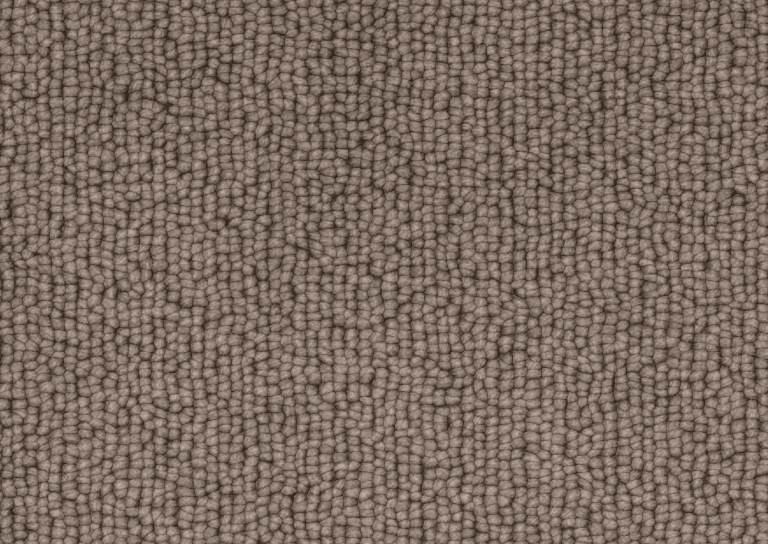
Reproduce this texture procedurally as a Shadertoy shader.

```glsl
// Loop-pile wool carpet: columns of overlapping, tilted, irregular yarn loops.

const vec2  PITCH        = vec2(0.0236, 0.0166); // loop spacing, canvas heights
const vec2  LOOP_RADIUS  = vec2(0.64, 0.74);     // half size, in spacings
const float JITTER       = 0.46;
const float TILT_BIAS    = 0.20;
const float PATCH_TILT   = 1.3;
const float LOOP_TILT    = 1.1;
const float WARP         = 0.010;
const float OVERLAP      = 0.22;                 // each loop top covers the next
const float BASE_TONE    = 0.075;
const float DOME_GAIN    = 0.80;
const float CREASE_DEPTH = 0.20;
const vec2  LIGHT        = vec2(-0.07, 0.25);
const float FIBRE_GAIN   = 0.30;
const float GRAIN_GAIN   = 0.34;
const vec3  GAP_COLOUR   = vec3(0.245, 0.187, 0.150);
const vec3  CREST_COLOUR = vec3(0.672, 0.603, 0.552);
const int   SAMPLES      = 2;                    // per axis, smooths the edges

float hash(vec2 p) {
    return fract(sin(dot(p, vec2(127.1, 311.7))) * 43758.5453);
}

float noise(vec2 p) {
    vec2 i = floor(p), f = fract(p);
    f = f * f * (3.0 - 2.0 * f);
    return mix(mix(hash(i), hash(i + vec2(1, 0)), f.x),
               mix(hash(i + vec2(0, 1)), hash(i + vec2(1, 1)), f.x), f.y);
}

vec2 rotate(vec2 p, float angle) {
    float c = cos(angle), s = sin(angle);
    return vec2(c * p.x + s * p.y, c * p.y - s * p.x);
}

// Brightness of the pile, 0 in the gaps and 1 on the crests
float pile(vec2 uv) {
    vec2 warp = vec2(noise(uv * 19.0), noise(uv * 19.0 + 40.0)) - 0.5;
    vec2 grid = (uv + WARP * warp) / PITCH;
    float patchTilt = PATCH_TILT * (noise(uv * 24.0 + 9.0) - 0.5);

    // Find the top loop here, and the one just below it
    float best = -10.0, second = -10.0, body = 0.0;
    vec2 loopPos = vec2(0.0), loopId = vec2(0.0);
    for (int i = -1; i <= 1; i++) {
        float column = floor(grid.x) + float(i);
        float shift = hash(vec2(column, 3.0));
        float row = floor(grid.y + shift);
        for (int j = -2; j <= 2; j++) {
            vec2 id = vec2(column, row + float(j));
            vec2 rnd = vec2(hash(id), hash(id + 57.0));
            vec2 centre = id + 0.5 - vec2(0.0, shift) + JITTER * (rnd - 0.5) * vec2(0.8, 1.0);
            float tilt = TILT_BIAS + patchTilt + LOOP_TILT * (hash(id + 91.0) - 0.5);
            vec2 size = LOOP_RADIUS * PITCH * (0.82 + 0.38 * vec2(hash(id + 11.0), hash(id + 37.0)));
            vec2 q = rotate((grid - centre) * PITCH, tilt) / size;
            q.y += 0.16 * (q.x * q.x - 0.3);
            float dome = 1.0 - dot(q, q);
            float height = dome + OVERLAP * q.y + 0.3 * (hash(id + 23.0) - 0.5);
            if (height > best) {
                second = best;
                best = height;
                body = dome;
                loopPos = q;
                loopId = id;
            } else {
                second = max(second, height);
            }
        }
    }

    // Rounded loop lit from above, with a soft crease where loops meet
    float crease = 1.0 - smoothstep(0.0, 0.32, best - second);
    float tone = BASE_TONE + DOME_GAIN * max(body, 0.08) - CREASE_DEPTH * crease;
    tone += dot(LIGHT, clamp(loopPos, -1.0, 1.0)) + 0.14 * (hash(loopId + 131.0) - 0.5);

    // Wool fibres along the yarn, and fine grain
    vec2 strand = rotate(loopPos, 0.5) * vec2(2.2, 4.6);
    tone += FIBRE_GAIN * (noise(strand + loopId * 17.0) - 0.5);
    tone += GRAIN_GAIN * (noise(uv * 310.0) - 0.5);

    // Broad unevenness, lighter towards the bottom
    tone += 0.10 * (0.5 - uv.y) + 0.07 * (noise(uv * 6.0) - 0.5);
    return tone;
}

void mainImage(out vec4 fragColor, in vec2 fragCoord) {
    float tone = 0.0;
    for (int x = 0; x < SAMPLES; x++) {
        for (int y = 0; y < SAMPLES; y++) {
            vec2 offset = (vec2(x, y) + 0.5) / float(SAMPLES) - 0.5;
            tone += clamp(pile((fragCoord + offset) / iResolution.y), -0.1, 1.2);
        }
    }
    tone /= float(SAMPLES * SAMPLES);
    fragColor = vec4(mix(GAP_COLOUR, CREST_COLOUR, tone), 1.0);
}
```
